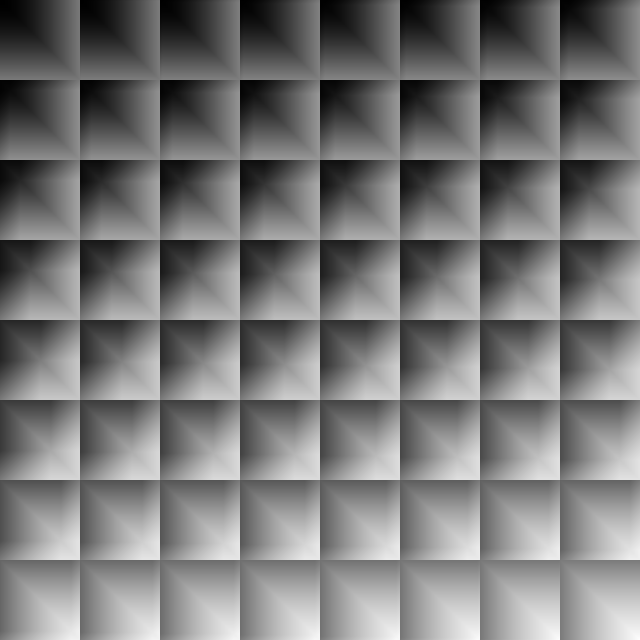
Reproduce this pattern procedurally as a three.js fragment shader.

```glsl
// Eight by eight grid of grey colour-cube slices, each shaded by lightness.
varying vec2 vUv;

// Contrast curve: deep shadows, nearly linear highlights
float toneCurve(float lightness) {
  float v = pow(clamp(lightness, 0.0, 1.0), 1.05);
  return mix(smoothstep(0.0, 1.0, v), v, v * v);
}

float cubeSlices(vec2 p) {
  // Tiles run left to right, then downwards
  vec2 grid = clamp(vec2(p.x, 1.0 - p.y), 0.0, 0.99999) * 8.0;
  vec2 tile = floor(grid);
  vec2 local = fract(grid);

  // Depth rises by one step per tile
  float depth = (tile.x + tile.y * 8.0) / 63.0;

  // Midpoint of the largest and smallest coordinate forms the creases
  float high = max(max(local.x, local.y), depth);
  float low = min(min(local.x, local.y), depth);
  return toneCurve((high + low) * 0.5);
}

void main() {
  // Four samples soften the tile seams
  float grey = 0.0;
  for (int i = 0; i < 4; i++) {
    float k = float(i);
    vec2 offset = vec2(mod(k, 2.0), floor(k / 2.0)) - 0.5;
    grey += cubeSlices(vUv + offset * 0.00098) * 0.25;
  }
  gl_FragColor = vec4(vec3(grey), 1.0);
}
```
